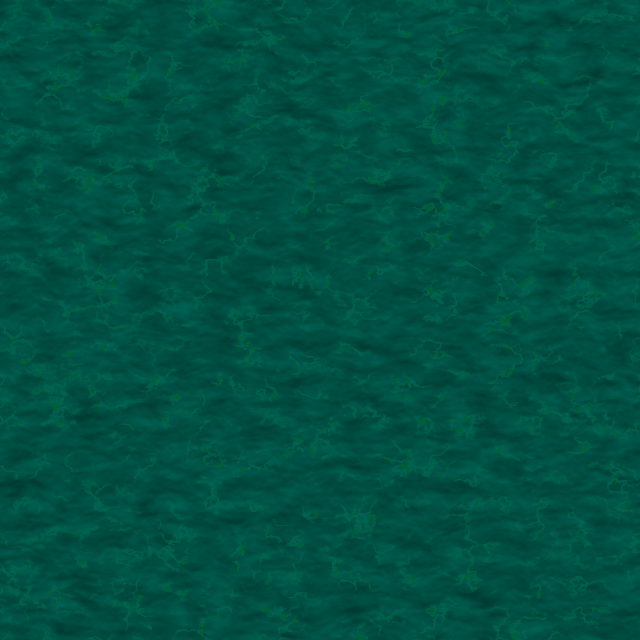
This texture is drawn by a Shadertoy shader. Its source:

```glsl
// Deep green mottled felt: soft, sideways-stretched relief shading,
// overlaid with crinkled pale threads from the zero lines of a fractal
// noise, and dotted with leaf-green flecks and a few rust specks.

vec2 randomGradient(ivec2 cell) {
    uvec2 q = uvec2(cell + 4096) * uvec2(1597334673u, 3812015801u);
    uint n = (q.x ^ q.y) * 1597334673u;
    n = (n ^ (n >> 15)) * 2246822519u;
    n ^= n >> 13;
    return vec2(n & 65535u, n >> 16) / 32767.5 - 1.0;
}

float gradientNoise(vec2 p) {
    ivec2 i = ivec2(floor(p));
    vec2 f = fract(p);
    vec2 u = f * f * f * (f * (f * 6.0 - 15.0) + 10.0);
    float a = dot(randomGradient(i), f);
    float b = dot(randomGradient(i + ivec2(1, 0)), f - vec2(1, 0));
    float c = dot(randomGradient(i + ivec2(0, 1)), f - vec2(0, 1));
    float d = dot(randomGradient(i + ivec2(1, 1)), f - vec2(1, 1));
    return mix(mix(a, b, u.x), mix(c, d, u.x), u.y);
}

float fbm(vec2 p, int octaves) {
    float sum = 0.0, amplitude = 0.5;
    for (int i = 0; i < octaves; i++) {
        sum += amplitude * gradientNoise(p);
        p = mat2(1.97, 0.3, -0.3, 1.97) * p + 17.3;
        amplitude *= 0.52;
    }
    return sum;
}

// Height of the cloth, stretched sideways and gently bent
float clothHeight(vec2 p) {
    vec2 bend = vec2(gradientNoise(p * 13.0), gradientNoise(p * 13.0 + 50.0));
    return fbm((p + 0.015 * bend) * vec2(19.0, 36.0), 4);
}

void mainImage(out vec4 fragColor, in vec2 fragCoord) {
    vec2 p = fragCoord / min(iResolution.x, iResolution.y);

    // Soft relief lit from above
    float height = clothHeight(p);
    float slope = height - clothHeight(p + vec2(0.001, 0.006));
    float broad = gradientNoise(p * vec2(4.0, 6.0) + 31.0);
    float shade = 0.309 + 0.17 * height + 0.10 * slope + 0.018 * broad;
    shade = clamp(shade, 0.235, 0.375);
    vec3 color = vec3(0.0, shade, shade * 0.845);

    // Crinkled threads, gathered into loose patches on the raised areas
    float threadField = fbm(p * vec2(19.0, 24.0) + 80.0, 5);
    float patches = gradientNoise(p * vec2(17.0, 24.0) + 9.0) + 1.2 * height;
    float gathered = smoothstep(-0.16, 0.2, patches);
    float thread = (1.0 - smoothstep(0.008, 0.05, abs(threadField))) * gathered;
    color = mix(color, vec3(0.0, 0.395, 0.315), 0.85 * thread);

    // Leaf-green flecks along the thread cores
    float fleckNoise = fbm(p * 75.0 + 140.0, 2);
    float core = smoothstep(0.4, 0.85, thread);
    float fleck = core * smoothstep(0.0, 0.13, fleckNoise);
    color = mix(color, vec3(0.0, 0.37, 0.18), 0.85 * fleck);

    // Very rare rust specks
    float rare = smoothstep(0.32, 0.4, gradientNoise(p * 24.0 + 200.0));
    float rust = rare * core * smoothstep(0.2, 0.26, fleckNoise);
    color = mix(color, vec3(0.42, 0.33, 0.14), 0.7 * rust);

    fragColor = vec4(color, 1.0);
}
```
